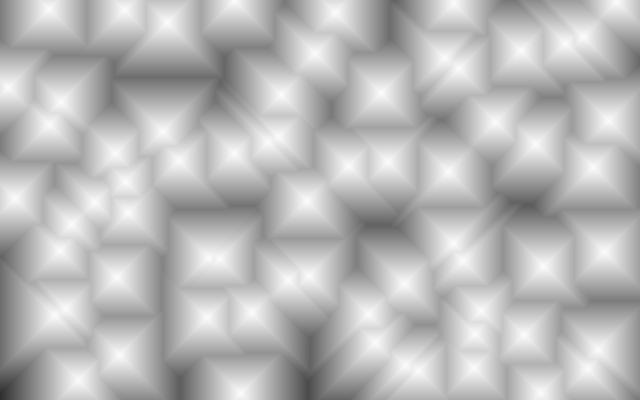
This background is drawn by a WebGL 2 fragment shader. Its source:

```glsl
#version 300 es
precision highp float;
// Soft grey pyramids: square-metric distance to the nearest of many scattered points.

uniform vec2 u_resolution;
out vec4 fragColor;

// Two random values in 0..1 from a cell index
vec2 hash22(vec2 cell) {
    vec3 h = fract(cell.xyx * vec3(0.1031, 0.1030, 0.0973));
    h += dot(h, h.yzx + 33.33);
    return fract((h.xx + h.yz) * h.zy);
}

// Chebyshev length, whose level lines are squares
float squareLength(vec2 v) {
    return max(abs(v.x), abs(v.y));
}

void main() {
    // Canvas height is one unit
    vec2 canvas = vec2(u_resolution.x / u_resolution.y, 1.0);
    vec2 pos = gl_FragCoord.xy / u_resolution.y;

    // One loosely jittered point per grid cell
    ivec2 grid = ivec2(max(1.0, round(canvas.x * 6.9)), 6);
    float nearest = 10.0;
    for (int row = 0; row < grid.y; row++) {
        for (int col = 0; col < grid.x; col++) {
            vec2 cell = vec2(col, row);
            vec2 jitter = (hash22(cell + 17.0) - 0.5) * 1.7;
            vec2 peak = (cell + 0.5 + jitter) / vec2(grid) * canvas;

            // Fold strays back inside the canvas
            peak = canvas - abs(canvas - abs(peak));
            nearest = min(nearest, squareLength(pos - peak));
        }
    }

    // Linear fall from white peaks to dark valleys
    float shade = clamp(0.99 - nearest / 0.242, 0.0, 1.0);
    fragColor = vec4(vec3(shade), 1.0);
}
```
